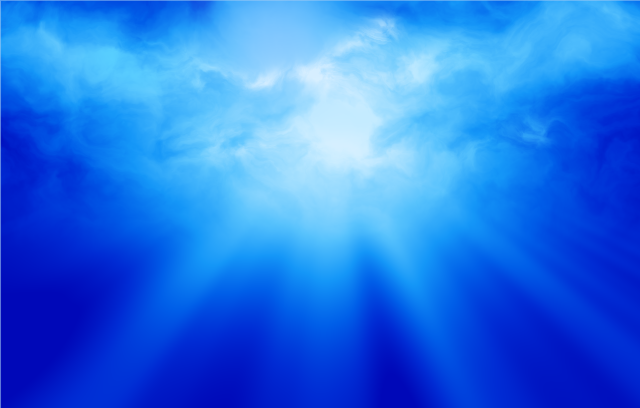
A WebGL 2 fragment shader for this background:

```glsl
#version 300 es
precision highp float;
// Sunlit blue sky: a glow behind wispy clouds, with soft rays fanning downward.
uniform vec2 u_resolution;
out vec4 fragColor;

float hash(vec2 p) {
  p = fract(p * vec2(0.1031, 0.1137));
  p += dot(p, p.yx + 33.33);
  return fract((p.x + p.y) * p.x * 17.0);
}

float noise(vec2 p) {
  vec2 i = floor(p), f = fract(p);
  f = f * f * (3.0 - 2.0 * f);
  return mix(mix(hash(i), hash(i + vec2(1, 0)), f.x),
             mix(hash(i + vec2(0, 1)), hash(i + vec2(1, 1)), f.x), f.y);
}

float fbm(vec2 p) {
  float sum = 0.0, amp = 0.5;
  for (int i = 0; i < 6; i++) {
    sum += amp * noise(p);
    p = mat2(1.6, 1.2, -1.2, 1.6) * p + 7.3;
    amp *= 0.5;
  }
  return sum;
}

// Soft elliptical spot
float glow(vec2 p, vec2 center, vec2 size) {
  vec2 d = (p - center) / size;
  return exp(-dot(d, d));
}

// Soft stroke between two points
float wisp(vec2 p, vec2 a, vec2 b, float width) {
  vec2 d = b - a;
  float h = clamp(dot(p - a, d) / dot(d, d), 0.0, 1.0);
  float r = length((p - a - h * d) * vec2(1.3, 1.0)) / width;
  return exp(-r * r);
}

// Soft ray around a slope
float ray(float slope, float center, float width) {
  float d = (slope - center) / width;
  return exp(-d * d);
}

// Light level to sky colour
vec3 skyColor(float l) {
  vec3 c = mix(vec3(0.0, 0.03, 0.72), vec3(0.0, 0.17, 0.83), clamp(l / 0.15, 0.0, 1.0));
  c = mix(c, vec3(0.0, 0.37, 0.91), clamp((l - 0.15) / 0.17, 0.0, 1.0));
  c = mix(c, vec3(0.08, 0.59, 0.97), clamp((l - 0.32) / 0.2, 0.0, 1.0));
  c = mix(c, vec3(0.34, 0.76, 0.99), clamp((l - 0.52) / 0.22, 0.0, 1.0));
  return mix(c, vec3(0.76, 0.92, 1.0), clamp((l - 0.74) / 0.28, 0.0, 1.0));
}

void main() {
  vec2 uv = gl_FragCoord.xy / u_resolution;
  vec2 p = vec2(uv.x * 1.57, uv.y);

  // Cloud texture, bent by slower noise
  vec2 bend = vec2(fbm(p * 5.0), fbm(p * 5.0 + 19.0)) - 0.5;
  float cloud = fbm(p * vec2(6.0, 9.0) + bend * 2.5 + 3.0);
  float detail = fbm(p * vec2(14.0, 22.0) + bend * 4.0 + 41.0);
  vec2 q = uv + bend * vec2(0.05, 0.07);

  // Broad light and shade
  float fall = uv.y < 0.63 ? 0.36 : 0.46;
  float light = 0.07 + 0.93 * glow(uv, vec2(0.51, 0.63), vec2(0.31, fall));
  light += 0.42 * glow(q, vec2(0.05, 0.9), vec2(0.15, 0.13));
  light += 0.24 * glow(q, vec2(0.2, 0.83), vec2(0.12, 0.12));
  light += 0.56 * glow(q, vec2(0.95, 0.92), vec2(0.14, 0.12));
  light += 0.26 * glow(q, vec2(0.75, 0.84), vec2(0.13, 0.13));
  light += 0.12 * glow(uv, vec2(0.43, 0.93), vec2(0.09, 0.15));
  light -= 0.2 * glow(q, vec2(0.6, 0.97), vec2(0.09, 0.06));
  light -= 0.14 * glow(q, vec2(0.3, 0.99), vec2(0.06, 0.08));
  light -= 0.12 * glow(q, vec2(0.22, 0.91), vec2(0.04, 0.06));
  light -= 0.08 * glow(uv, vec2(0.0, 0.2), vec2(0.25, 0.25));

  // Diffuse clouds in the upper sky
  float upper = smoothstep(0.32, 0.7, uv.y);
  float calm = 1.0 - 0.75 * glow(uv, vec2(0.45, 0.92), vec2(0.12, 0.16));
  light += upper * calm * ((cloud - 0.48) * 0.42 + (detail - 0.48) * 0.14);

  // Rays fan out beneath the glow
  vec2 fromSun = uv - vec2(0.52, 0.75);
  float slope = fromSun.x / max(-fromSun.y, 0.05);
  float rays = 0.12 * ray(slope, 0.28, 0.07) - 0.17 * ray(slope, 0.14, 0.065);
  rays += 0.05 * ray(slope, -0.03, 0.08) - 0.1 * ray(slope, -0.22, 0.1);
  rays += 0.1 * ray(slope, -0.53, 0.12) - 0.07 * ray(slope, -0.85, 0.18);
  rays += 0.05 * ray(slope, 0.75, 0.1) - 0.05 * ray(slope, 0.55, 0.1);
  rays += 0.06 * (noise(vec2(slope * 13.0 + 20.0, 2.0)) - 0.5);
  light += rays * smoothstep(0.56, 0.3, uv.y);
  vec3 color = skyColor(light);

  // Pale violet opening at the top
  color = mix(color, vec3(0.55, 0.77, 1.0), 0.6 * glow(uv, vec2(0.43, 0.92), vec2(0.1, 0.14)));

  // Bright cloud edges along two shallow arcs
  float arcs = wisp(q, vec2(0.18, 0.87), vec2(0.31, 0.81), 0.055);
  arcs += 0.8 * wisp(q, vec2(0.35, 0.81), vec2(0.47, 0.82), 0.025);
  arcs += wisp(q, vec2(0.51, 0.81), vec2(0.6, 0.92), 0.035);
  arcs += wisp(q, vec2(0.55, 0.79), vec2(0.73, 0.87), 0.045);
  arcs += 0.6 * wisp(q, vec2(0.3, 0.65), vec2(0.62, 0.63), 0.05);
  arcs += 0.6 * wisp(q, vec2(0.72, 0.63), vec2(0.84, 0.67), 0.04);
  float strands = smoothstep(0.3, 0.72, 0.5 * cloud + 0.5 * detail);
  vec3 lit = mix(vec3(0.35, 0.82, 1.0), vec3(0.88, 0.95, 1.0), smoothstep(0.3, 0.08, abs(uv.x - 0.5)));
  color = mix(color, lit, clamp(arcs * strands * 1.15, 0.0, 0.85));

  // Thin pale rim at the top and left
  float rim = max(smoothstep(0.0025, 0.0005, uv.x), smoothstep(0.997, 0.9995, uv.y));
  fragColor = vec4(mix(color, vec3(0.65, 0.8, 0.95), 0.6 * rim), 1.0);
}
```
